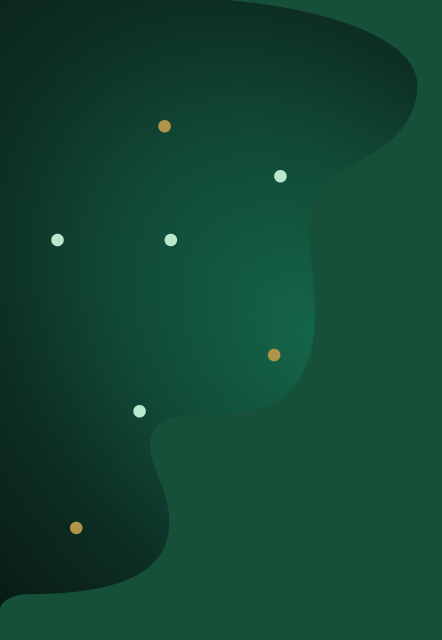
Reproduce this background procedurally as a WebGL 2 fragment shader.

```glsl
#version 300 es
precision highp float;
// A dark green wavy blob, lit by a tilted elliptical glow, on a flat green
// ground with a few dots. The blob edge is a chain of cubic curves, turned
// into a signed distance by nearest segment and crossing parity.

#define UNITS 768.0                    // layout units per canvas height
#define STEPS 16                       // line pieces per curve
#define DOT_RADIUS 7.5
#define GLOW_CENTER vec2(372.0, 400.0)
#define GLOW_AXIS vec2(-0.68, -0.733)  // long direction of the glow
#define GLOW_STRETCH 1.35
#define GROUND vec3(0.092, 0.314, 0.220)
#define GLOW_CORE vec3(0.080, 0.396, 0.290)
#define GLOW_MID vec3(0.067, 0.296, 0.222)
#define GLOW_DARK vec3(0.052, 0.182, 0.145)
#define GLOW_RIM vec3(0.036, 0.112, 0.090)

uniform vec2 u_resolution;
out vec4 fragColor;

vec2 cubic(vec2 a, vec2 b, vec2 c, vec2 d, float t) {
    float s = 1.0 - t;
    return s * s * (s * a + 3.0 * t * b) + t * t * (3.0 * s * c + t * d);
}

// Extends the outline from 'pen' to 'end'; field = (distance, inside sign).
void curveTo(vec2 p, inout vec2 pen, inout vec2 field, vec2 c1, vec2 c2, vec2 end) {
    vec2 a = pen;
    for (int i = 1; i <= STEPS; i++) {
        vec2 b = cubic(pen, c1, c2, end, float(i) / float(STEPS));
        vec2 edge = b - a, rel = p - a;
        float h = clamp(dot(rel, edge) / dot(edge, edge), 0.0, 1.0);
        field.x = min(field.x, length(rel - edge * h));
        bool spans = (a.y > p.y) != (b.y > p.y);
        if (spans && rel.x < edge.x * rel.y / edge.y) field.y = -field.y;
        a = b;
    }
    pen = end;
}

// Signed distance to the right-hand outline, negative inside the blob.
float blob(vec2 p) {
    vec2 pen = vec2(262, -1), field = vec2(1e4, 1);
    curveTo(p, pen, field, vec2(400, 10), vec2(501, 48), vec2(501, 103));
    curveTo(p, pen, field, vec2(501, 135), vec2(480, 168), vec2(437, 190));
    curveTo(p, pen, field, vec2(394, 212), vec2(371, 225), vec2(371, 265));
    curveTo(p, pen, field, vec2(371, 310), vec2(378, 335), vec2(378, 378));
    curveTo(p, pen, field, vec2(378, 440), vec2(352, 487), vec2(300, 493));
    curveTo(p, pen, field, vec2(278, 497), vec2(258, 497), vec2(235, 498));
    curveTo(p, pen, field, vec2(200, 499), vec2(180, 510), vec2(180, 530));
    curveTo(p, pen, field, vec2(180, 565), vec2(203, 585), vec2(203, 628));
    curveTo(p, pen, field, vec2(203, 690), vec2(137, 713), vec2(35, 713));
    curveTo(p, pen, field, vec2(14, 713), vec2(0, 722), vec2(0, 732));
    return field.x * field.y;
}

// Radial ramp measured in a stretched, tilted frame.
vec3 glow(vec2 p) {
    vec2 rel = p - GLOW_CENTER;
    float along = dot(rel, GLOW_AXIS) / GLOW_STRETCH;
    float across = dot(rel, vec2(-GLOW_AXIS.y, GLOW_AXIS.x));
    float r = length(vec2(along, across));
    vec3 col = mix(GLOW_CORE, GLOW_MID, clamp(r / 180.0, 0.0, 1.0));
    col = mix(col, GLOW_DARK, clamp((r - 180.0) / 150.0, 0.0, 1.0));
    return mix(col, GLOW_RIM, clamp((r - 330.0) / 150.0, 0.0, 1.0));
}

float cover(float dist, float pixel) {
    return clamp(0.5 - dist / pixel, 0.0, 1.0);
}

// Dots as (x, y, kind), where kind 0 is mint and 1 is gold.
const vec3 DOTS[7] = vec3[7](
    vec3(197.5, 151.5, 1), vec3(336.5, 211.5, 0), vec3(69, 288, 0),
    vec3(205, 288, 0), vec3(329, 426, 1), vec3(167.5, 493.5, 0),
    vec3(91.5, 633.5, 1));

void main() {
    // Layout coordinates run down from the upper left corner.
    float pixel = UNITS / u_resolution.y;
    vec2 p = vec2(gl_FragCoord.x, u_resolution.y - gl_FragCoord.y) * pixel;

    vec3 col = mix(GROUND, glow(p), cover(blob(p), pixel));

    vec3 mint = vec3(0.725, 0.910, 0.800), gold = vec3(0.685, 0.580, 0.285);
    for (int i = 0; i < 7; i++) {
        float dist = length(p - DOTS[i].xy) - DOT_RADIUS;
        col = mix(col, mix(mint, gold, DOTS[i].z), cover(dist, pixel));
    }
    fragColor = vec4(col, 1.0);
}
```
